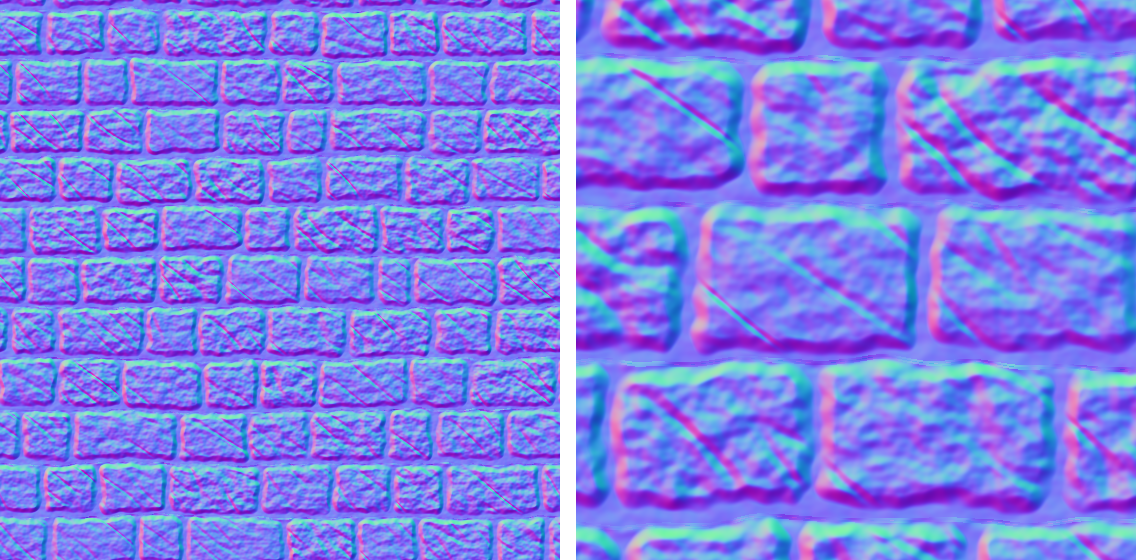
Left: the whole. Right: its middle third, enlarged.
A WebGL 1 fragment shader for this texture map:

```glsl
precision highp float;
// Tangent-space normal map of a rough stone brick wall: 11 courses of about 8 uneven bricks.

uniform vec2 u_resolution;

const float PI = 3.14159265;
const float ROWS = 11.0;
const float COLUMNS = 8.0;
const float COURSE_OFFSET = 0.0195;
const float COURSE_SWELL = 0.17;
const float JOINT_JITTER = 0.56;
const float CORNER_RADIUS = 0.011;
const float BRICK_DEPTH = 0.0092;
const float SAMPLE_STEP = 0.0014;

float hash(vec2 p) {
    return fract(sin(dot(p, vec2(127.1, 311.7))) * 43758.545);
}

// Gradient noise, about -0.7 to 0.7, repeating after an integer period.
float cornerSlope(vec2 cell, vec2 offset, vec2 period) {
    float angle = 2.0 * PI * hash(mod(cell, period) + 3.7);
    return dot(vec2(cos(angle), sin(angle)), offset);
}

float noise(vec2 p, vec2 period) {
    vec2 i = floor(p);
    vec2 f = p - i;
    vec2 u = f * f * f * (f * (f * 6.0 - 15.0) + 10.0);
    vec2 e = vec2(1.0, 0.0);
    float low = mix(cornerSlope(i, f, period),
                    cornerSlope(i + e, f - e, period), u.x);
    float high = mix(cornerSlope(i + e.yx, f - e.yx, period),
                     cornerSlope(i + 1.0, f - 1.0, period), u.x);
    return mix(low, high, u.y);
}

float tiledNoise(vec2 p, vec2 frequency, float shift) {
    return noise(p * frequency + shift, frequency);
}

// Chipped stone grain, wider than tall.
float grain(vec2 p, float shift) {
    return 0.0062 * tiledNoise(p, vec2(32.0, 46.0), shift)
         + 0.0042 * tiledNoise(p, vec2(66.0, 88.0), shift)
         + 0.0014 * tiledNoise(p, vec2(140.0, 170.0), shift);
}

// Slanted cracks: 0 in the groove, 1 on the face.
float creases(vec2 p, float shift) {
    float n = tiledNoise(vec2(p.x + p.y, p.y), vec2(17.0, 9.0), shift);
    return smoothstep(0.0, 0.12, abs(n + 0.04));
}

float jointPosition(float column, float row) {
    return column + JOINT_JITTER * hash(vec2(mod(column, COLUMNS), row + 21.0));
}

float roundedBox(vec2 p, vec2 halfSize, float radius) {
    vec2 q = abs(p) - halfSize + radius;
    return length(max(q, 0.0)) + min(max(q.x, q.y), 0.0) - radius;
}

float wallHeight(vec2 p) {
    // Hand-laid unevenness of courses and edges.
    vec2 q = p;
    q.y += 0.008 * tiledNoise(p, vec2(5.0, 4.0), 0.3);
    q += 0.006 * vec2(tiledNoise(p, vec2(23.0), 5.2), tiledNoise(p, vec2(25.0), 9.6));

    // Course, counted downward from the top.
    float course = ROWS * fract(1.0 - q.y - COURSE_OFFSET);
    course += COURSE_SWELL * sin(PI * course / ROWS);
    float row = floor(course);
    float down = (course - row) / ROWS;

    // Brick between two jittered joints.
    float across = q.x * COLUMNS + hash(vec2(row, 8.3)) * COLUMNS;
    float column = floor(across);
    if (across < jointPosition(column, row)) column -= 1.0;
    float left = jointPosition(column, row);
    float right = jointPosition(column + 1.0, row);
    vec2 id = vec2(mod(column, COLUMNS), row);
    float variety = hash(id + 51.0);
    float shift = 40.0 * hash(id + 73.0);

    // Mortar is thicker under each brick than above it.
    float sideGap = mix(0.0035, 0.0065, hash(id + 12.0));
    float topGap = 0.004;
    float bottomGap = mix(0.007, 0.012, hash(id + 34.0));
    vec2 size = vec2((right - left) / COLUMNS - 2.0 * sideGap,
                     1.0 / ROWS - topGap - bottomGap);
    vec2 local = vec2((across - left) / COLUMNS - sideGap, down - topGap) - 0.5 * size;
    float d = roundedBox(local, 0.5 * size, CORNER_RADIUS);
    d += 0.0035 * tiledNoise(p, vec2(72.0), 2.4);

    // Bevelled edge, gentle dome, then surface wear.
    float face = 1.0 - smoothstep(-0.007, 0.003, d);
    float dome = 1.0 - smoothstep(-0.025, 0.0, d);
    float wear = mix(0.55, 1.15, variety);
    float stone = BRICK_DEPTH * mix(0.8, 1.1, hash(id + 90.0)) + 0.0015 * dome
                + wear * grain(p, shift)
                + 0.0034 * wear * (creases(p, shift) - 1.0);
    float crumbs = 1.0 - smoothstep(0.0, 0.008, down);
    float mortar = grain(p, 0.0) * mix(0.22, 0.6, crumbs);
    return mix(mortar, stone, face);
}

void main() {
    vec2 p = gl_FragCoord.xy / u_resolution;
    vec2 e = vec2(SAMPLE_STEP, 0.0);
    vec2 slope = vec2(wallHeight(p + e) - wallHeight(p - e),
                      wallHeight(p + e.yx) - wallHeight(p - e.yx)) / (2.0 * SAMPLE_STEP);

    // Red rises toward the left face, green toward the top face.
    vec3 normal = normalize(vec3(0.9 * slope.x, -1.1 * slope.y, 1.0));
    gl_FragColor = vec4(normal * vec3(0.5, 0.5, 0.48) + vec3(0.49, 0.49, 0.49), 1.0);
}
```
